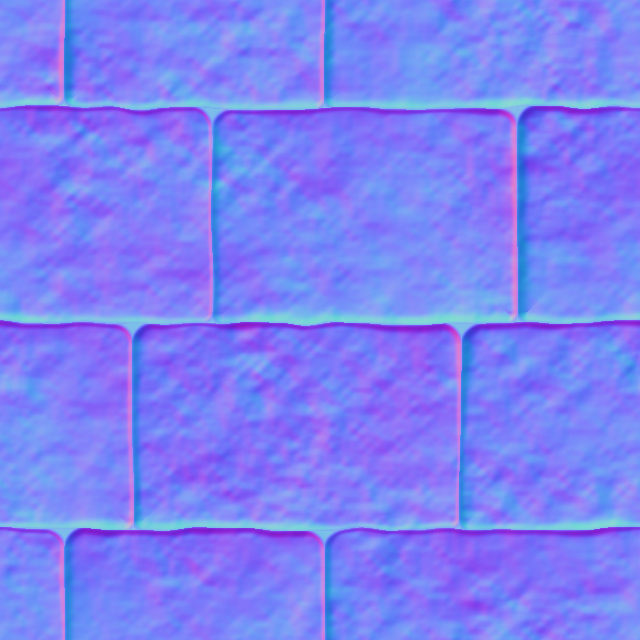
A Shadertoy shader for this texture map:

```glsl
float hash(vec2 p) {
    return fract(sin(dot(p, vec2(127.1, 311.7))) * 43758.5453);
}

// Value noise that wraps after a whole number of cells
float noise(vec2 uv, vec2 cells) {
    vec2 p = uv * cells;
    vec2 i = floor(p), f = p - i;
    f = f * f * (3.0 - 2.0 * f);
    vec2 a = mod(i, cells), b = mod(i + 1.0, cells);
    return mix(mix(hash(a), hash(vec2(b.x, a.y)), f.x),
               mix(hash(vec2(a.x, b.y)), hash(b), f.x), f.y);
}

// Rough stone relief, with slightly less slope in each finer octave
float stoneHeight(vec2 uv) {
    float height = 0.0, slope = 0.2;
    vec2 cells = vec2(27.0, 29.0);
    for (int i = 0; i < 3; i++) {
        height += slope / cells.y * noise(uv + 0.13 * float(i), cells);
        cells = floor(cells * 1.8);
        slope *= 0.8;
    }
    return height;
}

vec2 stoneTilt(vec2 uv) {
    vec2 e = vec2(0.0015, 0.0);
    return -vec2(stoneHeight(uv + e.xy) - stoneHeight(uv - e.xy),
                 stoneHeight(uv + e.yx) - stoneHeight(uv - e.yx)) / (2.0 * e.x);
}

// Offset from the centre of the block (xy) and its half size (zw)
vec4 blockAt(vec2 p) {
    float y = mod(p.y - 0.173, 1.0);
    vec2 rows = vec2(0.0, 0.322), joints = vec2(0.208, 0.719);
    if (y > 0.658) {
        rows = vec2(0.658, 1.0);
        joints = vec2(0.1, 0.507);
    } else if (y > 0.322) {
        rows = vec2(0.322, 0.658);
        joints = vec2(0.331, 0.806);
    }
    float x = mod(p.x - joints.x, 1.0);
    float split = joints.y - joints.x;
    vec2 columns = x < split ? vec2(0.0, split) : vec2(split, 1.0);
    vec2 low = vec2(columns.x, rows.x), high = vec2(columns.y, rows.y);
    return vec4(vec2(x, y) - 0.5 * (low + high), 0.5 * (high - low));
}

void mainImage(out vec4 fragColor, in vec2 fragCoord) {
    vec2 uv = fragCoord / iResolution.xy;

    // Uneven joints
    vec2 wander = vec2(0.006 * (noise(uv, vec2(5.0, 9.0)) - 0.5),
                       0.006 * (noise(uv, vec2(9.0, 3.0)) - 0.5)
                     + 0.006 * (noise(uv, vec2(23.0, 6.0)) - 0.5));
    vec4 block = blockAt(uv + wander);
    vec2 local = block.xy, halfSize = block.zw;

    // Rounded block outline, rounder along the top
    float radius = local.y > 0.0 ? 0.032 : 0.016;
    vec2 q = abs(local) - halfSize + radius;
    vec2 corner = max(q, 0.0);
    float d = length(corner) + min(max(q.x, q.y), 0.0) - radius;
    d += 0.002 * noise(uv, vec2(26.0, 20.0));
    vec2 outward = q.x > q.y ? vec2(1.0, 0.0) : vec2(0.0, 1.0);
    if (max(q.x, q.y) > 0.0) outward = normalize(corner);
    outward *= sign(local);

    // Bevel: broad at the bottom and left, tight at the top and right
    float wear = noise(uv, vec2(13.0, 11.0));
    float width = (0.0075 - 0.0025 * outward.x - 0.0015 * outward.y) * (0.55 + 0.9 * wear);
    float ridge = (d + 0.4 * width) / (0.8 * width);
    float slope = (0.68 + 0.03 * outward.x + 0.1 * outward.y) * (0.6 + 0.7 * wear) * exp(-ridge * ridge);
    slope += 0.25 * exp(min(d, 0.0) / (1.6 * width));
    slope *= smoothstep(0.005, -0.003, d);

    // Fine grain in patches over a slight dome
    float inside = smoothstep(0.002, -0.008, d);
    float patches = noise(uv + 0.37, vec2(8.0, 10.0));
    vec2 tilt = stoneTilt(uv) * (0.5 + 0.8 * patches) * mix(0.4, 1.0, inside);
    tilt += inside * vec2(0.05, 0.1) * local / halfSize;

    // Broad uneven leaning of the stone faces
    float lean = noise(uv, vec2(6.0, 7.0)) + noise(uv + 0.21, vec2(15.0, 14.0)) - 1.0;
    tilt += inside * lean * vec2(0.1, 0.24);
    tilt += outward * slope;

    // Open notches lean downward
    tilt.y -= 0.6 * smoothstep(-0.001, 0.007, d);

    vec3 normal = normalize(vec3(tilt.x, -tilt.y, 1.0));
    fragColor = vec4((0.5 + 0.5 * normal) * vec3(0.99, 0.99, 0.98), 1.0);
}
```
